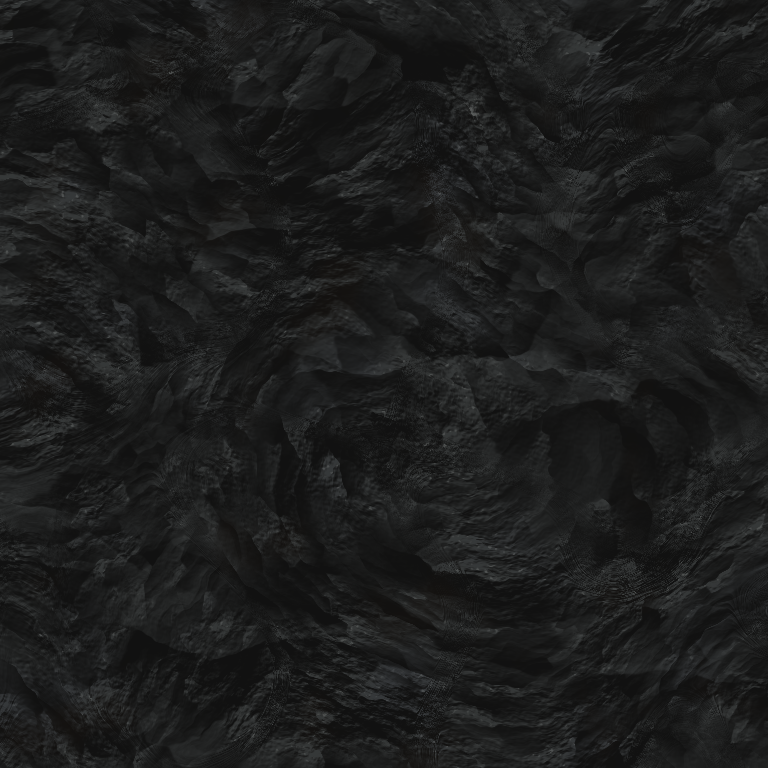
Write a three.js fragment shader that draws this texture.

```glsl
varying vec2 vUv;

vec2 hash2(vec2 p) {
  p = vec2(dot(p, vec2(127.1, 311.7)), dot(p, vec2(269.5, 183.3)));
  return fract(sin(p) * 43758.545);
}

float gradientNoise(vec2 p) {
  vec2 i = floor(p), f = fract(p);
  vec2 u = f * f * f * (f * (f * 6.0 - 15.0) + 10.0);
  vec2 x = vec2(1.0, 0.0);
  float a = dot(hash2(i) * 2.0 - 1.0, f);
  float b = dot(hash2(i + x) * 2.0 - 1.0, f - x);
  float c = dot(hash2(i + x.yx) * 2.0 - 1.0, f - x.yx);
  float d = dot(hash2(i + 1.0) * 2.0 - 1.0, f - 1.0);
  return mix(mix(a, b, u.x), mix(c, d, u.x), u.y);
}

float fbm(vec2 p) {
  float sum = 0.0, amp = 1.0;
  for (int i = 0; i < 4; i++) {
    sum += amp * gradientNoise(p);
    p = mat2(1.6, 1.2, -1.2, 1.6) * p + 7.3;
    amp *= 0.5;
  }
  return sum;
}

vec2 rotate(vec2 p, float a) {
  return mat2(cos(a), sin(a), -sin(a), cos(a)) * p;
}

// Broken plates: each cell has its own tone and a ramp across it
float shards(vec2 p) {
  vec2 cell = floor(p), f = fract(p);
  float sum = 0.0, total = 1e-30;
  for (int y = -1; y <= 1; y++) {
    for (int x = -1; x <= 1; x++) {
      vec2 o = vec2(float(x), float(y));
      vec2 d = f - o - hash2(cell + o);
      vec2 tilt = hash2(cell + o + 31.7) * 3.0 - 1.5;
      float tone = hash2(cell + o + 73.1).x - 0.5;
      float w = exp(-50.0 * dot(d, d));
      sum += w * (tone + dot(tilt, d));
      total += w;
    }
  }
  return sum / total;
}

// Sweeping bends plus ragged chipping of the edges
vec2 fold(vec2 p) {
  vec2 broad = vec2(gradientNoise(p * 2.7 + 4.2), gradientNoise(p * 2.7 + 19.6));
  vec2 mid = vec2(fbm(p * 9.0 + 8.1), fbm(p * 9.0 + 27.4));
  vec2 ragged = vec2(gradientNoise(p * 70.0), gradientNoise(p * 70.0 + 9.0));
  return p + broad * 0.19 + mid * 0.019 + ragged * 0.004;
}

float relief(vec2 p, vec2 q, float rough, float side) {
  vec2 r = mix(rotate(q, -0.65), rotate(q, 0.6), side);
  float strata = -0.008 * abs(gradientNoise(r * vec2(14.0, 40.0) + 3.0));
  float crags = 0.0095 * fbm(r * vec2(34.0, 58.0));
  float grit = 0.0035 * gradientNoise(rotate(p, 0.4) * vec2(150.0, 190.0) + 5.0);
  return strata + (crags + grit) * (0.2 + rough);
}

void main() {
  vec2 p = vUv;
  vec2 q = fold(p);
  float side = smoothstep(-0.06, 0.06, gradientNoise(p * 3.6 + 33.0));

  // Large plates, then splinters leaning one way or the other, then chips
  float plates = shards(q * vec2(8.0, 18.0));
  float left = shards(rotate(q, -0.65) * vec2(16.0, 38.0) + 11.0);
  float right = shards(rotate(q, 0.6) * vec2(15.0, 40.0) + 47.0);
  float splinters = mix(left, right, side);
  float chips = shards(rotate(q, 0.2) * vec2(40.0, 74.0) + 5.0);
  float rough = smoothstep(-0.25, 0.45, fbm(p * 6.0 + 41.0) + 0.4 * splinters);

  // Fine slope lit from above and slightly left
  float e = 0.0012;
  vec2 ex = vec2(e, 0.0), ey = vec2(0.0, e);
  float h = relief(p, q, rough, side);
  float dx = (relief(p + ex, fold(p + ex), rough, side) - h) / e;
  float dy = (relief(p + ey, fold(p + ey), rough, side) - h) / e;
  float fine = 0.5 * dx - dy;
  float broad = fbm(p * vec2(3.5, 4.5) + 13.0);
  float slope = 0.75 * plates + 0.8 * splinters + 0.5 * chips * (0.3 + rough)
              + 0.8 * fine + 0.5 * broad;
  float light = smoothstep(-1.25, 2.2, slope);

  // Coal body: brownish hollows, cool slate faces
  vec3 color = mix(vec3(0.066, 0.066, 0.065), vec3(0.198, 0.207, 0.207), light);
  float rust = smoothstep(0.1, 0.6, fbm(p * 8.0 + 61.0)) * (1.0 - light);
  color += rust * vec3(0.010, 0.002, -0.004);
  float blue = smoothstep(0.0, 0.5, fbm(p * 6.0 + 88.0)) * light;
  color += blue * vec3(0.0, 0.001, 0.010);

  // Damp sparkle on rough faces and a few polished patches
  float speck = smoothstep(0.15, 0.45, gradientNoise(p * 165.0 + 17.0));
  float polish = smoothstep(0.4, 0.8, fbm(p * vec2(9.0, 14.0) + 52.0));
  float glint = smoothstep(0.3, 1.6, slope) * (0.2 + rough);
  color += vec3(0.098, 0.1, 0.097) * glint * (0.1 + 0.9 * speck + 1.1 * polish);
  color += 0.035 * polish * light;

  gl_FragColor = vec4(color, 1.0);
}
```
